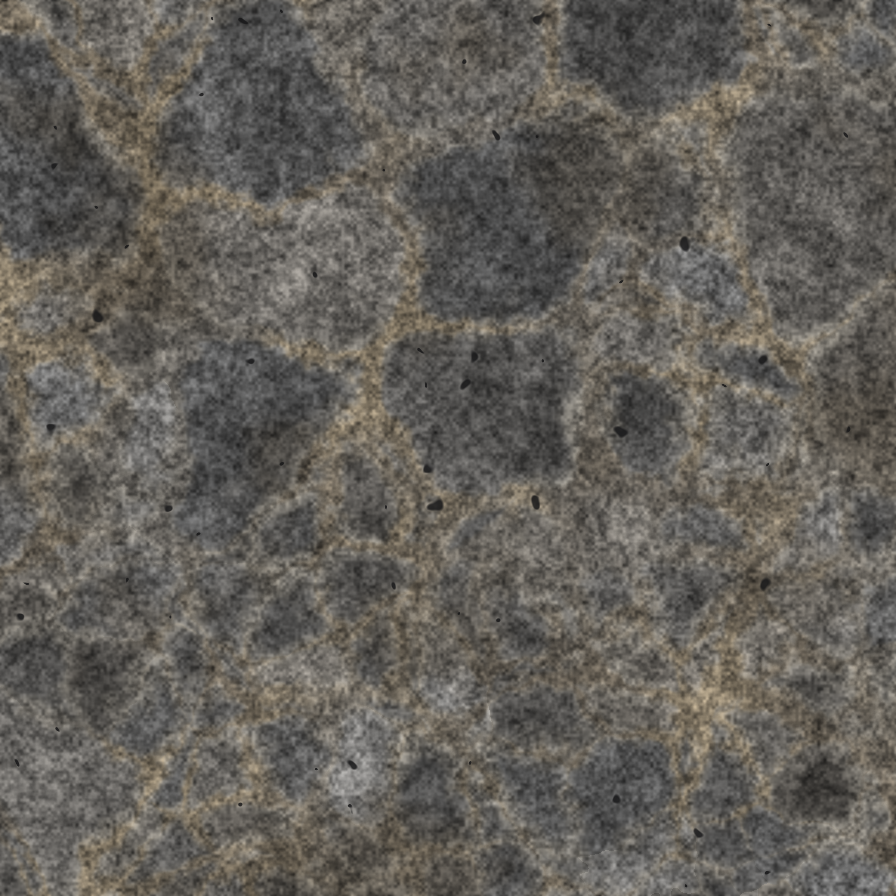
A WebGL 1 fragment shader for this texture:

```glsl
precision highp float;
// Weathered rubble wall: rounded grey stones of two sizes set in sandy mortar.
// Warped cellular noise shapes the stones, with some large cells split into
// small ones; layered value noise adds mottling, stains, grain and dark pits.
uniform vec2 u_resolution;

#define LARGE_SCALE 4.7
#define SMALL_SCALE 10.5
#define ROUNDING 17.0
#define JOINT_WIDTH 0.0055
#define JOINT_VARIATION 0.040
#define EDGE_SOFTNESS 0.007
#define WARP 0.11
#define GRAIN 0.88
#define MOTTLE 0.75
#define GRIME 0.75
#define PIT_SCALE 24.0

const vec3 DARK_STONE = vec3(0.275, 0.270, 0.263);
const vec3 PALE_STONE = vec3(0.445, 0.437, 0.425);
const vec3 RIM = vec3(0.490, 0.475, 0.445);
const vec3 SAND = vec3(0.520, 0.475, 0.400);
const vec3 DIRTY_SAND = vec3(0.415, 0.385, 0.340);
const vec3 OCHRE = vec3(0.310, 0.275, 0.220);
const vec3 PIT = vec3(0.090, 0.090, 0.095);

float hash(vec2 p) {
  vec3 q = fract(vec3(p.xyx) * 0.1031);
  q += dot(q, q.yzx + 33.33);
  return fract((q.x + q.y) * q.z);
}

vec2 hash2(vec2 p) {
  return vec2(hash(p + 17.0), hash(p + 71.0));
}

float noise(vec2 p) {
  vec2 i = floor(p), f = fract(p);
  f = f * f * (3.0 - 2.0 * f);
  return mix(mix(hash(i), hash(i + vec2(1.0, 0.0)), f.x),
             mix(hash(i + vec2(0.0, 1.0)), hash(i + 1.0), f.x), f.y);
}

float fbm(vec2 p) {
  float sum = 0.0, gain = 0.5;
  for (int i = 0; i < 5; i++) {
    sum += gain * noise(p);
    p = mat2(1.6, 1.2, -1.2, 1.6) * p + 13.7;
    gain *= 0.5;
  }
  return sum / 0.97;
}

// Cellular noise: x = rounded distance to the cell border, yz = cell id.
vec3 stones(vec2 uv, float scale) {
  vec2 p = uv * scale + 40.0;
  vec2 cell = floor(p), id = cell, nearest = vec2(9.0);
  for (int y = -1; y <= 1; y++)
    for (int x = -1; x <= 1; x++) {
      vec2 c = cell + vec2(float(x), float(y));
      vec2 r = c + 0.08 + 0.84 * hash2(c) - p;
      if (dot(r, r) < dot(nearest, nearest)) { nearest = r; id = c; }
    }
  float sum = 0.0;
  for (int y = -2; y <= 2; y++)
    for (int x = -2; x <= 2; x++) {
      vec2 c = id + vec2(float(x), float(y));
      vec2 r = c + 0.08 + 0.84 * hash2(c) - p;
      vec2 gap = r - nearest;
      if (dot(gap, gap) > 0.0001)
        sum += exp(-ROUNDING * dot(0.5 * (r + nearest), normalize(gap)));
    }
  return vec3(-log(sum) / (ROUNDING * scale), id);
}

float pits(vec2 uv) {
  vec2 p = uv * PIT_SCALE, cell = floor(p);
  vec2 offset = fract(p) - 0.3 - 0.4 * hash2(cell);
  float size = hash(cell + 5.0);
  float radius = 0.04 + 0.13 * size * size * size;
  float present = step(0.90, hash(cell + 29.0));
  return present * (1.0 - smoothstep(radius * 0.6, radius * 1.3, length(offset)));
}

void main() {
  vec2 uv = gl_FragCoord.xy / u_resolution.y;

  // Wavy, ragged outlines
  vec2 bend = vec2(fbm(uv * 7.0), fbm(uv * 7.0 + 31.0)) - 0.5;
  vec2 ragged = vec2(noise(uv * 90.0), noise(uv * 90.0 + 9.0)) - 0.5;
  vec2 warped = uv + WARP * bend + 0.008 * ragged;

  // Large stones, some split into small ones, more often in the lower rows
  vec3 stone = stones(warped, LARGE_SCALE);
  float row = (stone.z - 39.5) / LARGE_SCALE;
  float splitChance = mix(0.85, 0.35, smoothstep(0.25, 0.55, row));
  if (hash(stone.yz + 3.0) < splitChance) {
    vec3 small = stones(warped, SMALL_SCALE);
    stone = vec3(min(stone.x, small.x + 0.003), small.yz + 100.0);
  }

  // Mottled stone faces with pale rims
  float blotch = fbm(uv * 13.0 + 50.0) - 0.5;
  float speckle = fbm(uv * 60.0 + 80.0) - 0.5;
  float joint = JOINT_WIDTH + JOINT_VARIATION * (fbm(uv * 4.5 + 20.0) - 0.5);
  float depth = stone.x - joint + 0.018 * speckle;
  float tone = hash(stone.yz + 11.0);
  vec3 face = mix(DARK_STONE, PALE_STONE, 0.85 * tone * tone + 1.2 * blotch + 0.14);
  face *= mix(vec3(1.02, 1.0, 0.97), vec3(0.98, 1.0, 1.03), hash(stone.yz + 23.0));
  face = mix(RIM, face, smoothstep(-0.006, 0.018, depth + 0.03 * blotch));

  // Sandy mortar, greyed by grime in places, then faint brown stains
  vec3 mortar = mix(DIRTY_SAND, SAND, smoothstep(0.3, 0.65, fbm(uv * 9.0 + 7.0)));
  vec3 soiled = mix(DARK_STONE, PALE_STONE, 0.6 + 1.2 * blotch);
  mortar = mix(mortar, soiled, GRIME * smoothstep(0.42, 0.66, fbm(uv * 5.0 + 90.0)));
  vec3 color = mix(mortar, face, smoothstep(-EDGE_SOFTNESS, EDGE_SOFTNESS, depth));
  float stain = smoothstep(0.58, 0.78, fbm(uv * 6.0 + 63.0));
  color = mix(color, OCHRE, 0.35 * stain);

  // Fine grain and scattered pits
  float grain = 0.5 * noise(uv * 165.0) + 0.5 * noise(uv * 290.0 + 4.0) - 0.5;
  color *= 1.0 + GRAIN * grain + MOTTLE * speckle;
  color = mix(color, PIT, 0.85 * pits(uv + 0.010 * ragged));
  gl_FragColor = vec4(clamp(color, 0.0, 1.0), 1.0);
}
```
